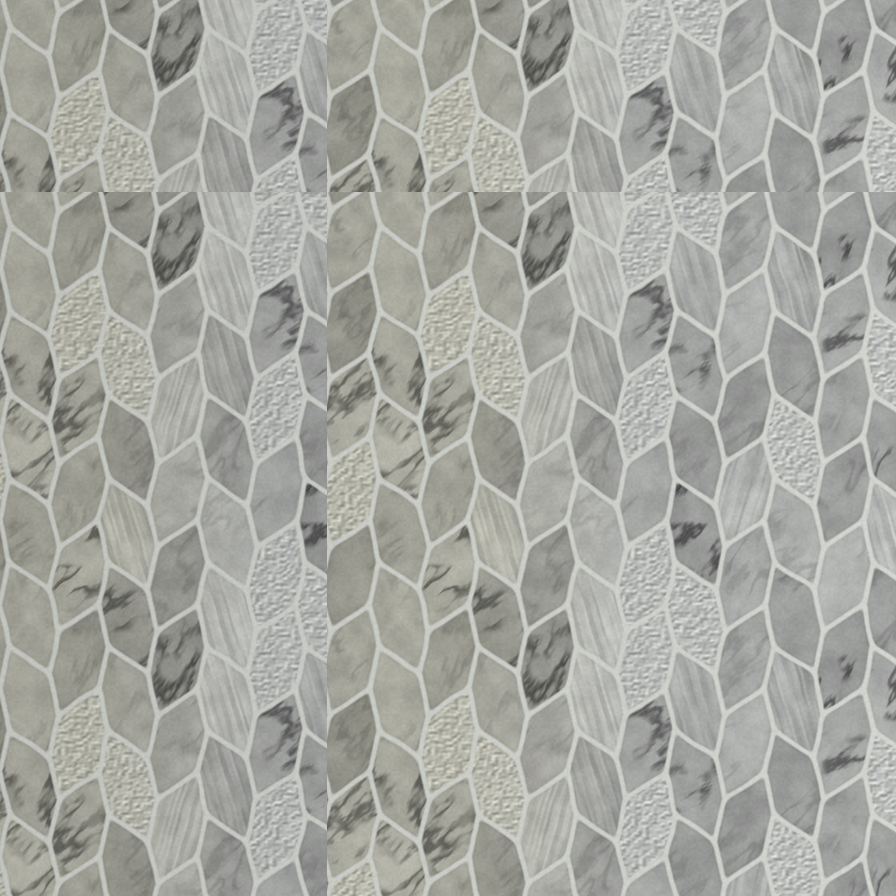
A WebGL 1 fragment shader for this pattern:

```glsl
precision highp float;
// Marble leaf mosaic: columns of elongated hexagons leaning alternately right
// and left, in pale grout. Each leaf is plain, veined, combed or chiselled.
// Two straight seams shift the lattice, and the finishes recur every few rows.
uniform vec2 u_resolution;

#define PITCH vec2(0.0551, 0.0938)   // column width, row height
#define ORIGIN vec2(0.418, 0.440)    // a leaf's upper left tip, y down
#define SEAM vec2(0.3646, 0.2148)    // where the lattice breaks
#define JUMP vec2(0.4128, 0.2214)    // lattice shift across the seams
#define BULGE 0.094                  // sideways zigzag of column borders
#define LEAN 0.32                    // drop of a short edge, in rows
#define GROUT 0.0027                 // half width of the joints
#define ROW_REPEAT 5.0
#define GROUT_COLOR vec3(0.785, 0.793, 0.772)
#define WARM vec3(1.0, 1.0, 0.935)
#define COOL vec3(0.99, 1.0, 0.99)

float hash(vec2 p) {
  vec3 a = fract(vec3(p.xyx) * 0.1031);
  a += dot(a, a.yzx + 33.33);
  return fract((a.x + a.y) * a.z);
}

float noise(vec2 p) {
  vec2 i = floor(p), f = fract(p);
  f = f * f * (3.0 - 2.0 * f);
  return mix(mix(hash(i), hash(i + vec2(1, 0)), f.x),
             mix(hash(i + vec2(0, 1)), hash(i + vec2(1, 1)), f.x), f.y);
}

float fbm(vec2 p) {
  float sum = 0.0, amp = 0.533;
  for (int i = 0; i < 4; i++) {
    sum += amp * noise(p);
    p = p * 2.03 + 17.3;
    amp *= 0.5;
  }
  return sum;
}

// Triangle wave: 1 at integers, -1 halfway between.
float triangle(float t) { return 4.0 * abs(fract(t) - 0.5) - 1.0; }

float borderX(float k, float y) {
  return k + BULGE * (mod(k, 2.0) < 0.5 ? triangle(y) : -triangle(y - LEAN));
}

float smoothMin(float a, float b, float r) {
  float h = max(r - abs(a - b), 0.0) / r;
  return min(a, b) - 0.25 * h * h * r;
}

// Distance to the leaf edge; also gives its cell and position from its centre.
float leaf(vec2 p, out vec2 cell, out vec2 local) {
  vec2 q = (p - ORIGIN) / PITCH;
  float k = floor(q.x + 0.5);
  float col = k - step(q.x, borderX(k, q.y));
  float odd = mod(col, 2.0);
  float across = (q.x - col - BULGE) / (1.0 - 2.0 * BULGE);
  float v = q.y - 0.5 * odd - LEAN * mix(across, 1.0 - across, odd);
  cell = vec2(col, floor(v));
  local = (q - cell - 0.5 - vec2(0.0, 0.5 * (LEAN + odd))) * PITCH;
  float side = min(q.x - borderX(col, q.y), borderX(col + 1.0, q.y) - q.x);
  float tip = min(fract(v), 1.0 - fract(v));
  return smoothMin(side * PITCH.x * 0.97, tip * PITCH.y * 0.83, 0.005);
}

// Brightness of the stone, by the finish drawn for its cell.
float stone(vec2 cell, vec2 local) {
  vec2 id = vec2(cell.x, mod(cell.y, ROW_REPEAT)) + 40.0;
  float finish = hash(id * 1.7 + 3.1);
  vec2 shift = 60.0 * vec2(hash(id + 7.7), hash(id + 19.3));
  float tone = mix(0.575, 0.695, hash(id + 31.0));
  tone += 0.13 * (fbm(local * 45.0 + shift) - 0.5);
  if (finish < 0.17) {                      // chiselled
    float rough = noise(local * vec2(230.0, 300.0) + shift);
    float lit = rough - noise((local + 0.0016) * vec2(230.0, 300.0) + shift);
    return 0.71 + 0.21 * lit + 0.08 * (rough - 0.5);
  }
  if (finish < 0.27) {                      // combed
    float lean = mod(cell.x, 2.0) < 0.5 ? 0.3 : -0.3;
    float x = local.x - lean * local.y;
    float comb = noise(vec2(x * 330.0, local.y * 14.0) + shift);
    return tone + 0.03 + 0.13 * (comb - 0.5);
  }
  // veined: stretched ridges in a direction of their own
  float turn = mix(0.3, 1.1, hash(id + 53.0));
  vec2 r = vec2(local.x * cos(turn) + local.y * sin(turn),
                local.y * cos(turn) - local.x * sin(turn));
  float ridge = 1.0 - abs(2.0 * fbm(r * vec2(58.0, 20.0) + shift) - 1.0);
  float patches = smoothstep(0.35, 0.7, noise(local * 38.0 + shift.yx));
  float strength = finish > 0.72 ? 0.27 : 0.07;
  return tone - strength * smoothstep(0.74, 1.0, ridge) * patches;
}

void main() {
  vec2 uv = gl_FragCoord.xy / u_resolution;
  vec2 screen = vec2(uv.x, 1.0 - uv.y);
  vec2 p = screen + JUMP * (1.0 - step(SEAM, screen));

  // slightly uneven joints
  vec2 wobble = vec2(noise(p * 40.0), noise(p * 40.0 + 50.0)) - 0.5;
  vec2 cell, local;
  float d = leaf(p + 0.0024 * wobble, cell, local);

  float blur = 0.0011 + 0.5 / u_resolution.y;
  float face = smoothstep(GROUT - blur, GROUT + blur, d);
  float tone = stone(cell, local) - 0.025 * (1.0 - smoothstep(GROUT, 0.007, d));
  vec3 tint = mix(WARM, COOL, smoothstep(0.5, 0.74, p.x));
  vec3 color = mix(GROUT_COLOR, tone * tint, face);

  // light rising to the right, and fine grain
  color *= 0.965 + 0.085 * screen.x;
  color += 0.035 * (noise(screen * 420.0) - 0.5);
  gl_FragColor = vec4(color, 1.0);
}
```
